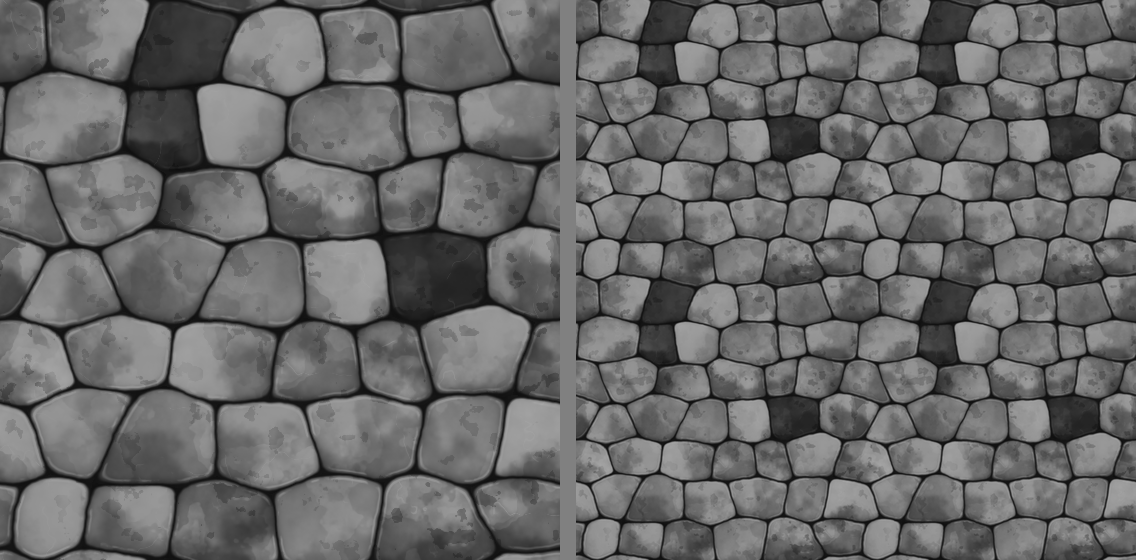
Left, the tile; right, the same tile 2 across and 2 down.
A Shadertoy shader for this texture:

```glsl
const vec2 GRID = vec2(6.0, 7.0);     // stones across, courses up
const vec2 METRIC = vec2(1.0, 1.25);  // flattens the joints between courses

float hash(vec2 p) {
    vec3 q = fract(p.xyx * vec3(0.1031, 0.1030, 0.0973));
    q += dot(q, q.yzx + 33.33);
    return fract((q.x + q.y) * q.z);
}

float wrapNoise(vec2 p, float period) {
    vec2 i = floor(p), f = p - i;
    f = f * f * (3.0 - 2.0 * f);
    vec2 a = mod(i, period), b = mod(i + 1.0, period);
    return mix(mix(hash(a), hash(vec2(b.x, a.y)), f.x),
               mix(hash(vec2(a.x, b.y)), hash(b), f.x), f.y);
}

float fbm(vec2 uv, float freq) {
    float sum = 0.0, amp = 0.5;
    for (int i = 0; i < 5; i++) {
        sum += amp * wrapNoise(uv * freq, freq);
        uv += 0.137;
        freq *= 2.0;
        amp *= 0.5;
    }
    return sum / 0.97;
}

float courseShift(float row) {
    return fract(mod(row, GRID.y) * 3.0 / 7.0);
}

// Stone centre in grid units, with its size weight in z
vec3 stoneSite(vec2 cell) {
    vec2 id = mod(cell, GRID);
    vec2 jitter = vec2(hash(id + 3.0), hash(id + 17.0)) - 0.5;
    vec2 centre = cell + 0.5 + jitter * vec2(0.56, 0.34);
    centre.x += courseShift(cell.y);
    return vec3(centre, 0.26 * (hash(id + 41.0) - 0.5));
}

vec2 neighbourCell(vec2 q, int i) {
    float row = floor(q.y) + float(i / 5 - 1);
    return vec2(floor(q.x - courseShift(row)) + float(i % 5 - 2), row);
}

void mainImage(out vec4 fragColor, in vec2 fragCoord) {
    vec2 uv = fragCoord / iResolution.xy;
    vec2 warp = vec2(fbm(uv, 9.0), fbm(uv + 0.41, 9.0)) - 0.5;
    vec2 q = (uv + 0.022 * warp) * GRID;

    // Owning stone: weighted nearest centre
    float best = 1e5;
    vec2 cell = vec2(0.0);
    for (int i = 0; i < 15; i++) {
        vec2 c = neighbourCell(q, i);
        vec3 s = stoneSite(c);
        vec2 r = (s.xy - q) * METRIC;
        float dist = dot(r, r) - s.z;
        if (dist < best) { best = dist; cell = c; }
    }

    // Rounded distance to the joints, and the outward direction of the rim
    vec3 site = stoneSite(cell);
    vec2 own = (site.xy - q) * METRIC;
    float sum = 0.0;
    vec2 outward = vec2(0.0);
    for (int i = 0; i < 15; i++) {
        vec2 c = neighbourCell(q, i);
        if (distance(c, cell) < 0.5) continue;
        vec3 s = stoneSite(c);
        vec2 other = (s.xy - q) * METRIC;
        vec2 n = other - own;
        float d = 0.5 * (dot(other, other) - s.z - dot(own, own) + site.z);
        d /= length(n * METRIC * GRID);
        float w = exp(-150.0 * d);
        sum += w;
        outward += w * normalize(n);
    }
    float edge = -log(sum + 1e-9) / 150.0;
    outward /= sum + 1e-9;

    // Stone tone with a broad gradient
    vec2 id = mod(cell, GRID);
    float pick = hash(id + 59.0);
    float dark = step(pick, 0.15);
    float tone = mix(0.45 + 0.18 * hash(id + 71.0), 0.17 + 0.5 * pick, dark);
    float angle = 6.2832 * hash(id + 83.0);
    vec2 fromCentre = (q - site.xy) / GRID;
    tone *= 1.0 + 1.7 * dot(fromCentre, vec2(cos(angle), sin(angle)));

    // Painted blotches, weathered shade and small pits
    vec2 surface = uv + vec2(hash(id + 97.0), hash(id + 113.0));
    float rough = 0.35 + 0.65 * hash(id + 131.0);
    float blotch = fbm(surface, 11.0);
    float fine = fbm(surface + 0.3, 37.0);
    float pits = smoothstep(0.66, 0.69, fbm(surface + 0.6, 26.0));
    tone *= 1.0 - 0.17 * rough * smoothstep(0.50, 0.54, blotch);
    tone *= 1.0 + 0.12 * rough * smoothstep(0.43, 0.39, blotch);
    tone *= 1.0 + 0.35 * rough * (fine - 0.5);
    tone *= 1.0 - 0.25 * rough * pits;
    float weather = smoothstep(0.5, 0.68, fbm(surface + 0.8, 7.0) - 2.0 * fromCentre.y * rough);
    tone *= 1.0 - 0.42 * rough * weather;

    // Thin pale veins
    float vein = abs(fbm(surface + 0.2, 6.0) - 0.47);
    tone += 0.07 * rough * (1.0 - smoothstep(0.0, 0.007, vein)) * smoothstep(0.45, 0.6, fine);

    // Bevel, chipped highlight and soft joint shadow
    tone *= 1.0 + 0.16 * outward.y * exp(-max(edge, 0.0) / 0.013);
    float chipped = smoothstep(0.42, 0.58, fbm(uv + 0.5, 23.0));
    float lip = smoothstep(0.004, 0.007, edge) * (1.0 - smoothstep(0.007, 0.011, edge));
    tone *= 1.0 - 0.55 * exp(-max(edge, 0.0) / 0.006);
    tone += 0.12 * lip * chipped * (1.0 - 0.6 * dark);
    tone = min(tone, 0.57 + 0.3 * (tone - 0.57));
    float gap = 0.05 + 0.05 * fine;
    float value = mix(gap, tone, smoothstep(-0.001, 0.0045, edge));
    fragColor = vec4(vec3(clamp(value, 0.04, 0.66)), 1.0);
}
```
